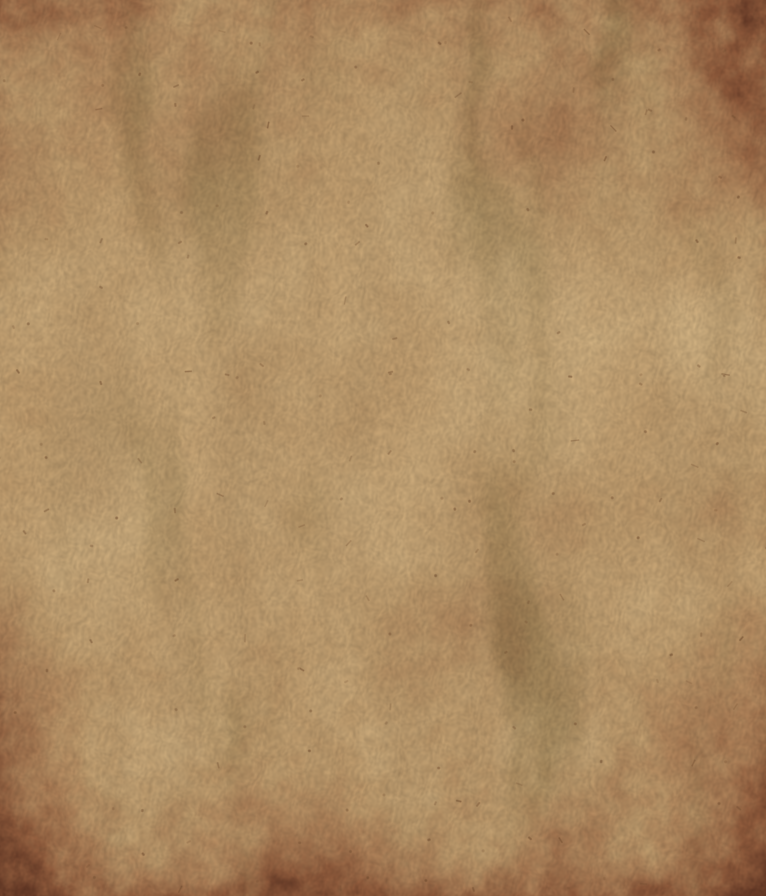
Write a Shadertoy shader that draws this texture.

```glsl
const vec3 PALE = vec3(0.755, 0.640, 0.465);
const vec3 TAN = vec3(0.695, 0.565, 0.395);
const vec3 BROWN = vec3(0.630, 0.465, 0.318);
const vec3 RUST = vec3(0.530, 0.335, 0.220);
const vec3 UMBER = vec3(0.390, 0.220, 0.145);
const vec3 OLIVE_SHADE = vec3(0.86, 0.86, 0.82);
const vec3 FLECK = vec3(0.42, 0.28, 0.17);
const float BASE_STAIN = 0.15;
const float CLOUD_STAIN = 0.36;
const float CRUST_STAIN = 0.50;
const float GRAIN = 0.055;
const vec2 FIBRE_FREQ = vec2(230.0, 105.0);
const float FIBRE_TILT = 0.25;
const float FLECK_AMOUNT = 0.55;

uint hashBits(ivec2 c) {
    uint h = uint(c.x) * 1597334677u ^ uint(c.y) * 3812015801u;
    h = (h ^ (h >> 15)) * 2246822519u;
    h = (h ^ (h >> 13)) * 3266489917u;
    return h ^ (h >> 16);
}

float hash(vec2 c) {
    return float(hashBits(ivec2(c)) >> 8) / 16777216.0;
}

vec2 gradient(vec2 c) {
    float a = 6.28318 * hash(c);
    return vec2(cos(a), sin(a));
}

float noise(vec2 p) {
    vec2 i = floor(p), f = p - i;
    vec2 u = f * f * f * (f * (f * 6.0 - 15.0) + 10.0);
    vec2 e = vec2(1, 0);
    float low = mix(dot(gradient(i), f), dot(gradient(i + e), f - e), u.x);
    float high = mix(dot(gradient(i + e.yx), f - e.yx), dot(gradient(i + 1.0), f - 1.0), u.x);
    return 1.4 * mix(low, high, u.y);
}

float fbm(vec2 p, int octaves) {
    float sum = 0.0, amp = 0.5;
    for (int i = 0; i < octaves; i++) {
        sum += amp * noise(p);
        p = mat2(1.6, 1.2, -1.2, 1.6) * p + 17.3;
        amp *= 0.5;
    }
    return sum;
}

mat2 rotate(float a) {
    return mat2(cos(a), sin(a), -sin(a), cos(a));
}

// Rust that gathers along the borders and in the corners
float borderStain(vec2 p, vec2 size) {
    vec2 far = size - p;
    float s = 0.19 * smoothstep(0.42, 0.10, p.y);
    s += 0.27 * exp(-p.y / 0.035) + 0.27 * exp(-far.y / 0.08);
    s += 0.12 * (exp(-p.x / 0.05) + exp(-far.x / 0.05));
    s += 0.42 * exp(-length(far) / 0.13);
    s += 0.24 * exp(-length(p) / 0.10);
    s += 0.22 * exp(-length(vec2(far.x, p.y)) / 0.10);
    s += 0.15 * exp(-length(vec2(p.x, far.y)) / 0.12);
    return s;
}

vec3 paperRamp(float s) {
    s = clamp(s, 0.0, 1.0) * 4.0;
    vec3 c = mix(PALE, TAN, clamp(s, 0.0, 1.0));
    c = mix(c, BROWN, clamp(s - 1.0, 0.0, 1.0));
    c = mix(c, RUST, clamp(s - 2.0, 0.0, 1.0));
    return mix(c, UMBER, clamp(s - 3.0, 0.0, 1.0));
}

// Short dark hairs and dots, at most one in each cell
float flecks(vec2 p, float cells, float pixel) {
    vec2 q = p * cells, id = floor(q);
    vec2 centre = 0.25 + 0.5 * vec2(hash(id + 11.0), hash(id + 37.0));
    vec2 d = rotate(6.28318 * hash(id + 71.0)) * (q - id - centre) / cells;
    float shape = hash(id + 97.0);
    d.x -= clamp(d.x, -0.004 * shape * shape, 0.004 * shape * shape);
    float radius = mix(0.0016, 0.0007, shape);
    float ink = 1.0 - smoothstep(radius - pixel, radius + pixel, length(d));
    return ink * step(0.62, hash(id + 131.0)) * (0.4 + 0.6 * hash(id + 151.0));
}

void mainImage(out vec4 fragColor, in vec2 fragCoord) {
    vec2 p = fragCoord / iResolution.y;
    vec2 size = iResolution.xy / iResolution.y;
    float pixel = 1.0 / iResolution.y;

    // Broad clouds and blotchy crust
    float clouds = fbm(p * vec2(5.5, 4.5) + 3.7, 6);
    float crust = fbm(p * 34.0 + 8.1, 4);
    vec2 warp = 0.05 * vec2(clouds, fbm(p * 7.0 + 41.0, 4));
    float border = borderStain(clamp(p + warp, vec2(0), size), size);
    float stain = BASE_STAIN + CLOUD_STAIN * clouds;
    stain += border * (1.0 + 0.7 * clouds + CRUST_STAIN * crust) + 0.05 * crust;
    vec3 col = paperRamp(stain);

    // Soft upright folds
    float folds = fbm(vec2(p.x * 8.0 + 0.4 * clouds, p.y * 1.9) + 23.0, 3);
    col *= mix(vec3(1), OLIVE_SHADE, smoothstep(0.05, 0.45, folds));
    col *= 1.0 + 0.025 * noise(vec2(p.x * 28.0, p.y * 3.0) + 61.0);

    // Fibre grain
    vec2 bend = p + 0.003 * vec2(noise(p * 45.0), noise(p * 45.0 + 9.0));
    float grain = noise(rotate(FIBRE_TILT) * bend * FIBRE_FREQ);
    grain += 0.8 * noise(rotate(-2.0 * FIBRE_TILT) * bend * FIBRE_FREQ.x + 300.0);
    grain += 0.5 * noise(bend * FIBRE_FREQ.y + 150.0);
    col *= 1.0 + GRAIN * grain;

    // Scattered flecks
    float ink = max(flecks(p, 13.0, pixel), flecks(p + 5.3, 21.0, pixel));
    col = mix(col, min(col, FLECK), FLECK_AMOUNT * ink);

    fragColor = vec4(col, 1.0);
}
```
